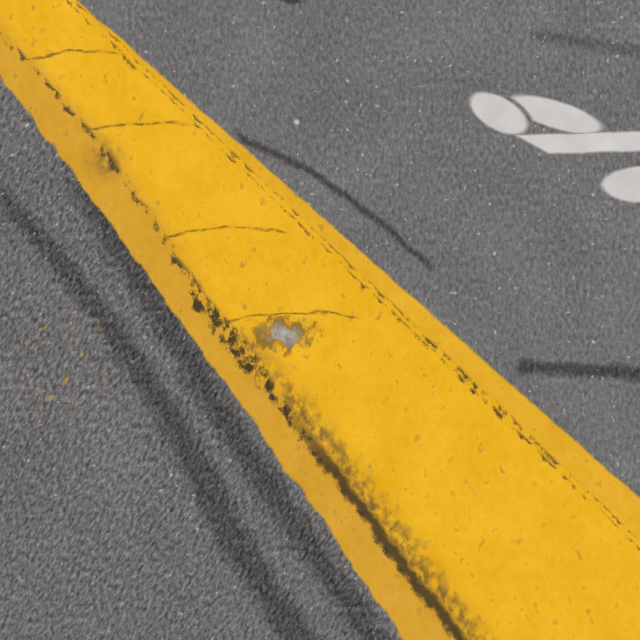
Write a WebGL 2 fragment shader that draws this texture.

```glsl
#version 300 es
precision highp float;
// Worn yellow kerb running diagonally across speckled asphalt with tar streaks and white road paint.
#define ASPHALT vec3(0.445, 0.435, 0.435)
#define TAR vec3(0.25, 0.245, 0.24)
#define YELLOW vec3(0.93, 0.705, 0.15)
#define WORN vec3(0.84, 0.63, 0.2)
#define DIRT vec3(0.49, 0.37, 0.2)
#define CRACK vec3(0.25, 0.21, 0.16)
#define PAINT vec3(0.8, 0.79, 0.78)
#define GRAIN 0.25
#define SOFT 0.003

uniform vec2 u_resolution;
out vec4 fragColor;

vec2 hashGradient(vec2 cell) {
  vec3 h = fract(cell.xyx * vec3(0.1031, 0.1030, 0.0973));
  h += dot(h, h.yzx + 33.33);
  return fract((h.xx + h.yz) * h.zy) * 2.0 - 1.0;
}

float corner(vec2 i, vec2 f, vec2 o) { return dot(hashGradient(i + o), f - o); }

float noise(vec2 p) {
  vec2 i = floor(p), f = fract(p), u = f * f * (3.0 - 2.0 * f);
  return mix(mix(corner(i, f, vec2(0)), corner(i, f, vec2(1, 0)), u.x),
             mix(corner(i, f, vec2(0, 1)), corner(i, f, vec2(1)), u.x), u.y);
}

float fbm(vec2 p) {
  float sum = 0.0, amp = 0.6;
  for (int i = 0; i < 4; i++) {
    sum += amp * noise(p);
    p = p * 2.03 + 7.1;
    amp *= 0.55;
  }
  return sum;
}

float fill(float d, float s) { return 1.0 - smoothstep(-s, s, d); }
float bump(float x, float a, float b) { return sin(3.14159 * clamp((x - a) / (b - a), 0.0, 1.0)); }
float span(float x, float a, float b) { return fill(abs(x - 0.5 * (a + b)) - 0.5 * (b - a), 0.012); }

float segment(vec2 p, vec2 a, vec2 b) {
  vec2 ab = b - a;
  return length(p - a - ab * clamp(dot(p - a, ab) / dot(ab, ab), 0.0, 1.0));
}

float ellipse(vec2 p, vec2 centre, vec2 radii, float angle) {
  float c = cos(angle), s = sin(angle);
  p = mat2(c, -s, s, c) * (p - centre);
  return (length(p / radii) - 1.0) * min(radii.x, radii.y);
}

// Kerb lines: x as a function of y, measured down from the top
float leftEdge(float y) { return -0.09 + 0.765 * y - 0.045 * y * y; }
float rightEdge(float y) { return 0.12 + 1.13 * y; }
float gutterLine(float y) { return -0.04 + 0.76 * y + 0.024 * bump(y, 0.03, 0.47); }
float ridgeLine(float y) { return 0.11 + 1.045 * y; }

vec3 asphalt(vec2 p, float rough) {
  float leftSide = step(p.x, gutterLine(p.y));
  vec2 g = p + vec2(p.y * 0.35 * leftSide, 0.0);
  float grain = noise(g * vec2(180, 115)) + 0.6 * noise(g * vec2(310, 230));
  vec3 col = ASPHALT * (1.0 - 0.04 * leftSide) + 0.06 * fbm(p * 9.0);
  // Tyre bands on the left
  float trackX = -0.21 + 0.68 * p.y + 0.036 * bump(p.y, 0.28, 0.85);
  float track = fill(abs(p.x - trackX + 0.02 * rough) - 0.01 - 0.02 * p.y, 0.018);
  float besideX = leftEdge(p.y) - 0.045 * smoothstep(0.25, 0.75, p.y);
  float beside = fill(abs(p.x - besideX + 0.02 * rough) - 0.024, 0.02);
  track = max(track, beside) * smoothstep(0.23, 0.34, p.y);
  col = mix(col, TAR, 0.68 * track * leftSide);
  // Tar streaks on the right
  float arc = 0.215 + 0.68 * (p.x - 0.378) - 0.02 * bump(p.x, 0.38, 0.66);
  float tar = fill(abs(p.y - arc + 0.008 * rough) - 0.006, 0.006) * span(p.x, 0.37, 0.675);
  tar = max(tar, fill(segment(p, vec2(0.82, 0.573), vec2(1.02, 0.584)) - 0.01 + 0.014 * rough, 0.007));
  tar = max(tar, 0.5 * fill(segment(p, vec2(0.84, 0.055), vec2(1.02, 0.083)) - 0.008, 0.008));
  tar = max(tar, fill(ellipse(p, vec2(0.455, 0), vec2(0.018, 0.006), 0.1), 0.003));
  col = mix(col, TAR, 0.8 * tar);
  col += GRAIN * grain * mix(0.5, 0.85, leftSide);
  col += 0.18 * smoothstep(0.3, 0.55, noise(g * 130.0 + 40.0));
  // Yellow flecks shed on the left
  float fleck = smoothstep(0.24, 0.4, noise(p * 75.0)) * fill(length(p - vec2(0.1, 0.57)) - 0.07, 0.04);
  return mix(col, WORN, 0.45 * fleck);
}

float whitePaint(vec2 p) {
  float d = ellipse(p, vec2(0.779, 0.177), vec2(0.05, 0.025), 0.52);
  d = min(d, max(ellipse(p, vec2(0.868, 0.179), vec2(0.076, 0.021), 0.3), 0.006 - d));
  d = min(d, ellipse(p, vec2(1.0, 0.288), vec2(0.059, 0.028), 0.0));
  vec2 b = p - vec2(0.807, 0.212);
  d = min(d, max(abs(b.y + 0.03 * b.x - 0.0145) - 0.0155, 0.5 * (1.8 * b.y - b.x)));
  return fill(min(d, length(p - vec2(0.463, 0.19)) - 0.004), SOFT);
}

vec3 kerb(vec2 p, float rough) {
  float gutter = (p.x - gutterLine(p.y) + 0.016 * rough) * 0.79;
  float ridge = (p.x - ridgeLine(p.y) + 0.01 * rough) * 0.68;
  float fine = fbm(p * vec2(70, 55));
  vec3 col = mix(WORN, YELLOW, smoothstep(-0.012, 0.03, gutter));
  col = mix(col, WORN, 0.4 * smoothstep(0.0, 0.01, ridge));
  col += 0.06 * fbm(p * 14.0) + 0.06 * fine;
  col = mix(col, DIRT, 0.4 * smoothstep(0.12, 0.5, fine + 0.3 * rough));
  // Dirt beside the gutter and at its upper bend
  float smear = fill(abs(gutter - 0.018) - 0.018, 0.022) * smoothstep(0.48, 0.65, p.y);
  smear = max(smear, fill(length(p - vec2(0.165, 0.25)) - 0.024, 0.025));
  col = mix(col, DIRT, smear * smoothstep(-0.3, 0.3, fine) * 0.9);
  // Broken gutter groove and doubled ridge crack
  float width = mix(0.003, 0.008, smoothstep(0.35, 0.55, p.y)) + 0.008 * bump(p.y, 0.42, 0.62);
  float groove = fill(abs(gutter + 0.014 * fine) - width, 0.005);
  float broken = max(smoothstep(-0.15, 0.2, fine), 0.9 * smoothstep(0.6, 0.75, p.y));
  col = mix(col, CRACK, groove * broken * 0.9);
  float split = abs(abs(ridge + 0.008 * fine) - 0.004) - 0.001 - 0.002 * bump(p.y, 0.45, 0.8);
  col = mix(col, CRACK, fill(split, 0.003) * smoothstep(-0.15, 0.3, fine) * 0.8);
  // Arched joints across the face
  vec4 joints = vec4(0.094, 0.205, 0.371, 0.503);
  for (int i = 0; i < 4; i++) {
    float y = joints[i], start = gutterLine(y), end = start + 0.14 + 0.025 * float(i);
    y += 0.012 * rough - 0.015 * bump(p.x, start, end + 0.04);
    float joint = fill(abs(p.y - y) - 0.001, SOFT) * span(p.x, start, end);
    col = mix(col, DIRT * 0.8, joint * smoothstep(-0.4, 0.2, fine));
  }
  // Chipped patch with exposed concrete
  float chip = ellipse(p, vec2(0.44, 0.522), vec2(0.046, 0.022), -0.15) + 0.04 * fine;
  col = mix(col, DIRT, 0.8 * fill(chip, 0.01));
  float bare = ellipse(p, vec2(0.442, 0.523), vec2(0.026, 0.013), 0.2) + 0.03 * fine;
  return mix(col, vec3(0.66, 0.63, 0.6) + 0.5 * fine, fill(bare, 0.005));
}

void main() {
  vec2 p = gl_FragCoord.xy / u_resolution;
  p.y = 1.0 - p.y;
  float rough = fbm(p * 24.0);
  vec3 col = mix(asphalt(p, rough), PAINT + 0.08 * rough, whitePaint(p + 0.003 * rough));
  float left = (leftEdge(p.y) - p.x + 0.016 * rough) * 0.79;
  float right = (p.x - rightEdge(p.y) + 0.007 * rough) * 0.66;
  col = mix(col, kerb(p, rough), fill(max(left, right), SOFT));
  fragColor = vec4(clamp(col, 0.0, 1.0), 1.0);
}
```
